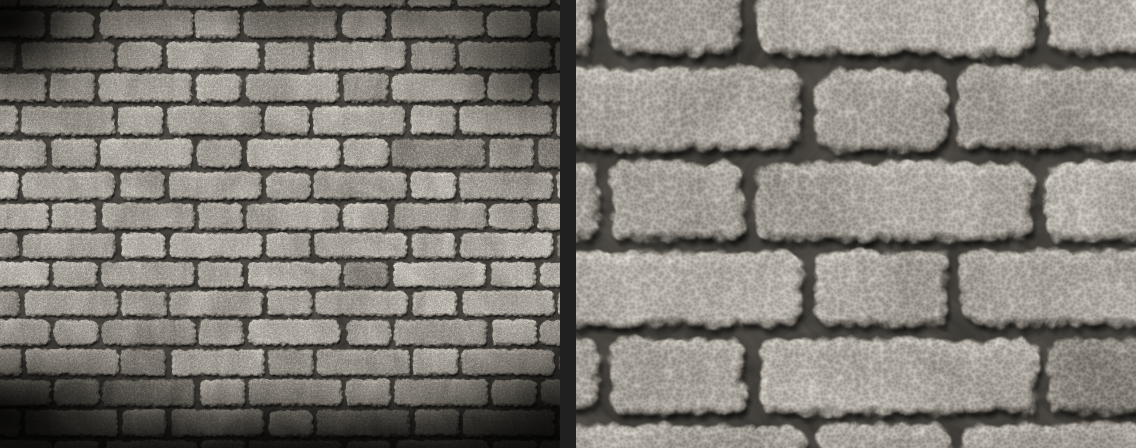
Left: the whole. Right: its middle third, enlarged.
Give the GLSL for this texture, as a Shadertoy shader.

```glsl
// Weathered grey brick wall: long and short bricks alternate in each course, dark shadowed edges.

const float COURSES = 14.594;       // courses over the canvas height
const float PAIRS = 3.84;           // long + short brick pairs over the width
const float PAIR_WIDTH = 4.754;     // width of a pair, in course heights
const float LONG_SHARE = 0.665;     // part of a pair taken by the long brick

float hash(vec2 p) {
    vec3 q = fract(p.xyx * vec3(0.1031, 0.1030, 0.0973));
    q += dot(q, q.yzx + 33.33);
    return fract((q.x + q.y) * q.z);
}

// Cellular noise: distance to the nearest scattered point
float cellular(vec2 p) {
    vec2 cell = floor(p), f = fract(p);
    float nearest = 2.0;
    for (int y = -1; y <= 1; y++)
    for (int x = -1; x <= 1; x++) {
        vec2 o = vec2(x, y);
        vec2 point = o + vec2(hash(cell + o), hash(cell + o + 57.3)) - f;
        nearest = min(nearest, dot(point, point));
    }
    return sqrt(nearest);
}

// Layered sines, turned and bent at every octave
float waves(vec2 p) {
    float sum = 0.0, amp = 0.5;
    for (int i = 0; i < 5; i++) {
        p = mat2(0.8, 0.6, -0.6, 0.8) * p * 1.6 + sin(p.yx * 1.3) + 1.7;
        sum += amp * sin(p.x) * cos(p.y);
        amp *= 0.65;
    }
    return sum;
}

float roundBox(vec2 p, vec2 halfSize, float radius) {
    vec2 q = abs(p) - halfSize + radius;
    return length(max(q, 0.0)) + min(max(q.x, q.y), 0.0) - radius;
}

// Canvas position to wall position in course heights, y counted downwards;
// courses are a little lower below the middle, and the joints lean slightly
vec2 wallPosition(vec2 uv) {
    float bulge = (uv.y - 0.55) / 0.22;
    float y = COURSES * (1.0 - uv.y) - 0.285 - 0.276 * exp(-bulge * bulge);
    return vec2((uv.x * PAIRS - 0.037 * (0.5 - uv.y)) * PAIR_WIDTH, y);
}

// Signed distance to the rough brick edge; id identifies the brick
float brickDistance(vec2 wall, out vec2 id) {
    float row = floor(wall.y);
    float along = wall.x / PAIR_WIDTH - (mod(row, 2.0) < 0.5 ? 0.68 : 0.145);
    float isShort = step(LONG_SHARE, fract(along));
    id = vec2(2.0 * floor(along) + isShort, row) + 40.0;

    float share = mix(LONG_SHARE, 1.0 - LONG_SHARE, isShort);
    float centre = mix(0.5 * LONG_SHARE, 0.5 + 0.5 * LONG_SHARE, isShort);
    vec2 local = vec2((fract(along) - centre) * PAIR_WIDTH, fract(wall.y) - 0.5);
    vec2 jitter = vec2(hash(id), hash(id + 7.1)) - 0.5;
    vec2 halfSize = vec2(0.5 * share * PAIR_WIDTH, 0.5) - vec2(0.075, 0.07);
    float radius = 0.13 + 0.08 * hash(id + 3.3) + 0.2 * pow(hash(id + 9.7), 14.0);

    float d = roundBox(local - jitter * vec2(0.07, 0.03), halfSize, radius);
    return d + 0.04 * waves(wall * 2.6) + 0.07 * (cellular(wall * 6.0) - 0.45);
}

float relief(float d) {
    return smoothstep(0.05, -0.11, d);
}

// Soft dark spot that multiplies the light
float darkSpot(vec2 uv, vec2 centre, vec2 radius, float amount) {
    vec2 q = (uv - centre) / radius;
    return 1.0 - amount * exp(-dot(q, q));
}

// Soot in the corners and along the top and bottom
float sootLight(vec2 uv) {
    return darkSpot(uv, vec2(0.0, 0.95), vec2(0.16, 0.13), 0.93)
         * darkSpot(uv, vec2(1.0, 0.88), vec2(0.17, 0.14), 0.68)
         * darkSpot(uv, vec2(0.0, 0.08), vec2(0.20, 0.11), 0.88)
         * darkSpot(uv, vec2(1.0, 0.08), vec2(0.16, 0.13), 0.70)
         * darkSpot(uv, vec2(0.5, -0.02), vec2(2.0, 0.12), 0.88)
         * darkSpot(uv, vec2(0.5, 1.04), vec2(2.0, 0.10), 0.45);
}

// Brick face: tone per brick, blotches, vertical streaks and grit
float brickTone(vec2 wall, vec2 id) {
    float tone = 0.67 + 0.08 * (hash(id + 1.9) - 0.5);
    tone -= 0.13 * smoothstep(0.78, 1.0, hash(id + 5.2));
    tone += 0.07 * waves(wall * 0.9 + id);
    tone += 0.04 * waves(wall * vec2(3.0, 0.5) + id);
    tone += 0.12 * (cellular(wall * 11.0) - 0.5);
    return tone + 0.16 * (cellular(wall * 23.0) - 0.5);
}

void mainImage(out vec4 fragColor, in vec2 fragCoord) {
    vec2 uv = fragCoord / iResolution.xy;
    vec2 wall = wallPosition(uv);
    float edge = max(0.03, COURSES / iResolution.y);

    // Brick over mortar
    vec2 id, otherId;
    float d = brickDistance(wall, id);
    float mortar = 0.27 + 0.06 * waves(wall * 4.0);
    float tone = mix(mortar, brickTone(wall, id), smoothstep(edge, -edge, d));

    // Light from above and slightly left: bright upper rims, shadow below
    float towardLight = brickDistance(wall + vec2(-0.035, -0.075), otherId);
    float slope = relief(d) - relief(towardLight);
    tone *= 1.0 + (slope > 0.0 ? 0.12 : 0.75) * slope;

    // Soot and a warm tint in the darks
    tone = clamp(tone * sootLight(uv + 0.012 * waves(wall * 0.8)), 0.0, 1.0);
    vec3 tint = mix(vec3(1.0, 0.95, 0.86), vec3(1.0, 0.985, 0.96), tone);
    fragColor = vec4(tone * tint, 1.0);
}
```
